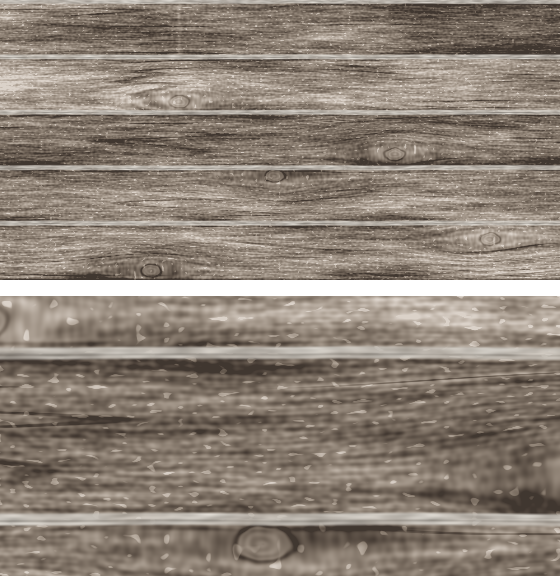
Top: the whole. Bottom: its middle third, enlarged.
Give the GLSL for this texture, as a Shadertoy shader.

```glsl
// Five weathered horizontal planks with pale grooves between them.
// Stretched gradient noise makes the grain, which bends around oval knots;
// thresholded noise adds cracks, dark stains and pale flecks.

float hash(vec2 c) {
    vec3 h = fract(c.xyx * 0.1031);
    h += dot(h, h.yzx + 33.33);
    return fract((h.x + h.y) * h.z);
}

float cornerSlope(vec2 cell, vec2 offset) {
    float angle = 6.2832 * hash(cell);
    return dot(vec2(cos(angle), sin(angle)), offset);
}

float gradientNoise(vec2 p) {
    vec2 i = floor(p), f = p - i, e = vec2(0.0, 1.0);
    vec2 u = f * f * f * (f * (f * 6.0 - 15.0) + 10.0);
    return 1.4 * mix(
        mix(cornerSlope(i, f), cornerSlope(i + e.yx, f - e.yx), u.x),
        mix(cornerSlope(i + e.xy, f - e.xy), cornerSlope(i + 1.0, f - 1.0), u.x), u.y);
}

float bell(float x, float width) {
    return exp(-x * x / (width * width));
}

void mainImage(out vec4 fragColor, in vec2 fragCoord) {
    vec2 p = fragCoord / iResolution.xy * vec2(2.0, 1.0);
    float pixel = 1.0 / iResolution.y;

    // Plank index, height within it, and its own piece of grain
    float row = (p.y - 0.005) / 0.198;
    float board = clamp(floor(row), 0.0, 4.0);
    float across = row - board;
    vec2 grain = p + board * vec2(7.3, 3.1);
    grain.y += 0.006 * gradientNoise(grain * vec2(2.2, 5.0));

    // Knots push the grain aside
    float knotRadius = 9.0;
    for (float k = 0.0; k < 5.0; k++) {
        float knotBoard = mod(k, 4.0);
        if (knotBoard != board) continue;
        float height = k < 1.5 ? 0.71 + 0.14 * k : 0.34 - 0.05 * k;
        vec2 center = vec2(1.75 - 0.17 * k - 0.6 * mod(k, 2.0) - 0.53 * step(3.5, k),
                           0.005 + 0.198 * (knotBoard + height));
        vec2 d = (p - center) / vec2(0.042, 0.026);
        grain.y -= 0.02 * d.y * exp(-0.1 * dot(d * vec2(0.6, 1.0), d * vec2(0.6, 1.0)));
        knotRadius = min(knotRadius, length(d) + 0.12 * gradientNoise(p * 45.0));
    }

    // Plank tone and layered grain, from broad weathering to fine fibres
    float tone = float[5](0.55, 0.49, 0.34, 0.69, 0.38)[int(board)] + 0.03;
    tone += (board > 2.5 ? 0.16 : -0.03) * (1.0 - p.x);
    tone += 0.32 * gradientNoise(grain * vec2(1.5, 9.0));
    tone += 0.28 * gradientNoise(grain * vec2(2.5, 38.0) + 3.7);
    tone += 0.25 * gradientNoise(grain * vec2(6.0, 95.0) + 8.2);
    tone += 0.26 * gradientNoise(grain * vec2(18.0, 170.0) + 1.4);
    tone += 0.20 * gradientNoise(grain * vec2(90.0, 140.0) + 6.1);

    // Dark stains along the plank edges
    float edge = 1.0 - smoothstep(0.0, 0.3, min(across, 1.0 - across));
    tone -= 0.34 * edge * smoothstep(0.0, 0.35, gradientNoise(grain * vec2(1.3, 4.0) + 5.0));

    // Long broken cracks and pale flecks
    float crack = abs(gradientNoise(grain * vec2(0.7, 22.0) + 2.3)) / 22.0;
    crack = 1.0 - smoothstep(0.0006, 0.0012 + 0.5 * pixel, crack);
    tone -= 0.36 * crack * smoothstep(-0.1, 0.2, gradientNoise(grain * vec2(1.8, 12.0) + 9.0));
    tone += 0.34 * smoothstep(0.45, 0.62, gradientNoise(grain * vec2(60.0, 150.0) + 4.6));

    // Pale vertical drip on the top plank
    tone += 0.2 * step(3.5, board) * bell(p.x - 0.64, 0.008);

    // Knot: pale halo, ringed heart, dark rim
    float heart = 1.0 - smoothstep(0.7, 0.85, knotRadius);
    tone += 0.16 * bell(knotRadius, 1.7);
    tone = mix(tone, 0.54 + 0.08 * sin(knotRadius * 19.0) + 0.5 * (tone - 0.5), 0.75 * heart);
    tone -= 0.4 * bell(knotRadius - 0.85, 0.12);

    // Grooves: ragged shadow on both sides of a pale grey strip
    float groove = (row - round(row)) * 0.198 + 0.002 * gradientNoise(p * vec2(5.0, 1.0));
    float ragged = smoothstep(-0.3, 0.3, gradientNoise(p * vec2(9.0, 30.0)));
    tone -= 0.3 * ragged * bell(abs(groove) - 0.0115, 0.003);
    tone -= 0.5 * (1.0 - smoothstep(0.0, 0.01, p.y));
    float strip = 1.0 - smoothstep(0.005, 0.008 + pixel, abs(groove));
    strip *= step(0.5, row) * (0.88 + 0.3 * gradientNoise(p * vec2(14.0, 60.0)));

    // Silvered wood, brownest in the middle tones
    tone = clamp(tone, -0.05, 1.12);
    vec3 wood = mix(vec3(0.28, 0.24, 0.21), vec3(0.80, 0.76, 0.72), tone);
    wood += vec3(0.04, 0.0, -0.06) * tone * (1.0 - tone);
    vec3 paleGrey = vec3(0.78, 0.76, 0.73) - 0.12 * bell(groove + 0.002, 0.0015)
                  + 0.12 * gradientNoise(p * vec2(30.0, 150.0));
    fragColor = vec4(clamp(mix(wood, paleGrey, strip), 0.0, 1.0), 1.0);
}
```
